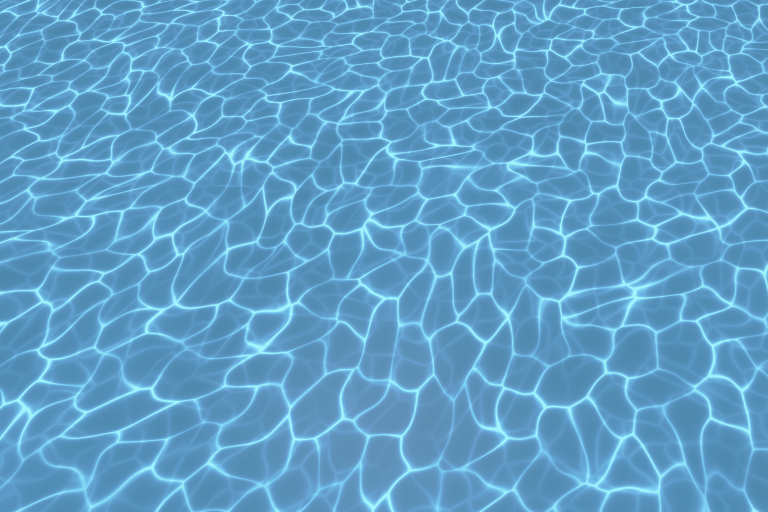
This texture is drawn by a Shadertoy shader. Its source:

```glsl
// Sunlit pool water seen at a slant: a net of bright caustic lines on blue.
// Two layers of warped cellular noise lie on a receding plane; their summed
// light picks a colour from a ramp running from deep blue to pale cyan.

const float HORIZON = 2.0;        // height of the vanishing line, in canvas heights
const float CELL_DENSITY = 21.0;  // cells per canvas height at unit depth
const float FORESHORTEN = 1.8;    // flattening of the far cells
const vec2 STRAND_DIR = vec2(0.68, 0.733);
const vec2 STRAND_STRETCH = vec2(0.82, 1.12);
const float JITTER = 0.84;
const float LINE_WIDTH = 0.055;
const float LINE_LIGHT = 5.8;
const float GLOW_WIDTH = 0.13;
const float GLOW_LIGHT = 1.4;
const float NODE_LIGHT = 1.3;
const float AMBIENT = -0.2;
const vec3 HAZE = vec3(0.46, 0.60, 0.74);
const vec2 HAZE_CENTER = vec2(0.0, 0.17);
const int STEPS = 6;
const vec3 WATER[STEPS] = vec3[STEPS](
    vec3(0.31, 0.54, 0.69), vec3(0.36, 0.60, 0.78), vec3(0.41, 0.69, 0.87),
    vec3(0.47, 0.79, 0.95), vec3(0.54, 0.87, 0.96), vec3(0.64, 0.96, 0.99));

vec2 hash2(vec2 p) {
    vec3 q = fract(p.xyx * vec3(0.1031, 0.1030, 0.0973));
    q += dot(q, q.yzx + 33.33);
    return fract((q.xx + q.yz) * q.zy);
}

// Bends the plane so that cell borders curve and cell sizes vary.
vec2 ripple(vec2 p) {
    p += 0.42 * sin(p.yx * vec2(0.83, 0.71) + vec2(0.4, 2.1));
    p += 0.16 * sin(p.yx * vec2(2.3, 2.7) + p * 0.6 + vec2(1.7, 0.3));
    p += 0.05 * sin(p.yx * vec2(6.1, 5.3) + vec2(3.1, 4.6));
    return p;
}

// Smooth irregular variation, roughly -1 to 1.
float swell(vec2 p) {
    return 0.5 * sin(p.x * 1.9 + 1.6 * sin(p.y * 1.3))
         + 0.5 * sin(p.y * 2.3 + 1.8 * sin(p.x * 1.1 + 2.0));
}

// x: gap between the two nearest seeds, zero on borders; y: gap to the third.
vec2 cellGaps(vec2 p) {
    vec2 cell = floor(p);
    vec3 near = vec3(9.0);
    for (int j = -1; j <= 1; j++)
    for (int i = -1; i <= 1; i++) {
        vec2 id = cell + vec2(i, j);
        float d = length(id + 0.5 + JITTER * (hash2(id) - 0.5) - p);
        if (d < near.x) near = vec3(d, near.xy);
        else if (d < near.y) near = vec3(near.x, d, near.y);
        else near.z = min(near.z, d);
    }
    return near.yz - near.x;
}

float filament(float gap, float width) {
    return 1.0 / (1.0 + pow(gap / width, 1.5));
}

float caustics(vec2 p) {
    vec2 gaps = cellGaps(ripple(p));
    float strength = 0.69 + 0.36 * swell(p * 1.1);
    float light = LINE_LIGHT * strength * filament(gaps.x, LINE_WIDTH);
    light += NODE_LIGHT * exp(-gaps.y / 0.12);

    // Softer, finer net at another angle.
    vec2 q = mat2(0.88, 0.47, -0.47, 0.88) * p * 1.25 + 17.3;
    float glow = filament(cellGaps(ripple(q)).x, GLOW_WIDTH);
    light += GLOW_LIGHT * (0.75 + 0.4 * swell(q * 0.7)) * glow;
    return light + AMBIENT + 0.15 * swell(p * 0.35);
}

vec3 waterColor(float light) {
    vec3 color = WATER[0];
    for (int i = 1; i < STEPS; i++) {
        float lowest = i == 1 ? -0.4 : 0.0;
        color += (WATER[i] - WATER[i - 1]) * clamp(light - float(i - 1), lowest, 1.0);
    }
    return color;
}

vec3 pool(vec2 fragCoord) {
    vec2 uv = (fragCoord - vec2(0.5 * iResolution.x, 0.0)) / iResolution.y;

    // Project onto the water plane, then stretch along the strands.
    vec2 plane = CELL_DENSITY * vec2(uv.x, FORESHORTEN) / (HORIZON - uv.y);
    vec2 across = vec2(-STRAND_DIR.y, STRAND_DIR.x);
    vec2 p = STRAND_STRETCH * vec2(dot(plane, STRAND_DIR), dot(plane, across));
    vec3 color = waterColor(caustics(p + 40.0));

    // Pale reflection near the lower middle.
    vec2 toHaze = (uv - HAZE_CENTER) * vec2(3.6, 4.5);
    float haze = 0.4 * exp(-dot(toHaze, toHaze));
    return mix(color, max(color, HAZE), haze);
}

void mainImage(out vec4 fragColor, in vec2 fragCoord) {
    // Average four samples per pixel for smooth edges.
    vec3 sum = vec3(0.0);
    for (int k = 0; k < 4; k++)
        sum += pool(fragCoord + 0.5 * vec2(k % 2, k / 2) - 0.25);
    fragColor = vec4(sum / 4.0, 1.0);
}
```
